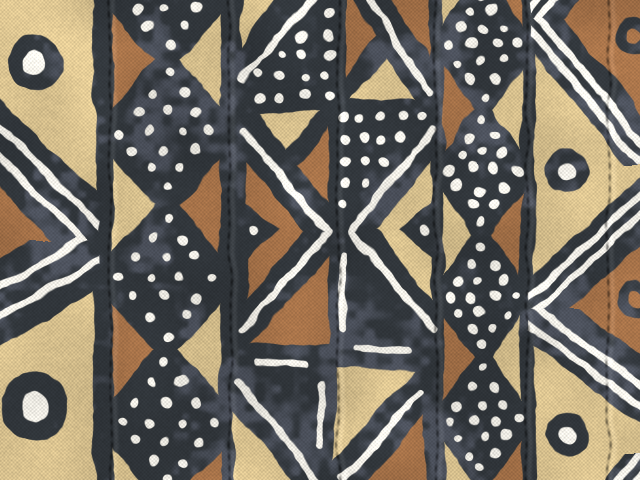
Give the GLSL for this pattern, as a Shadertoy shader.

```glsl
#define INK vec3(.19, .21, .23)
#define FADED vec3(.33, .35, .40)
#define CREAM vec3(.85, .76, .56)
#define RUST vec3(.64, .44, .28)
#define CHALK vec3(.95, .94, .91)
#define HEIGHT 5.76
#define LINE_W .042
#define DOT_R .058
#define WOBBLE .07
#define WEAVE .07
#define THREADS 22.

vec3 ink, col;

float hash(vec2 p) { return fract(sin(dot(p, vec2(127.1, 311.7))) * 43758.5); }

float noise(vec2 p) {
  vec2 i = floor(p), f = fract(p);
  f = f * f * (3. - 2. * f);
  return mix(mix(hash(i), hash(i + vec2(1, 0)), f.x),
             mix(hash(i + vec2(0, 1)), hash(i + 1.), f.x), f.y);
}

vec2 warp(vec2 p) { return vec2(noise(p), noise(p + 40.)) - .5; }

void paint(vec3 tint, float d) {
  float edge = .9 * HEIGHT / iResolution.y;
  col = mix(col, tint, smoothstep(edge, -edge, d));
}

float side(vec2 p, vec2 a, vec2 b) {
  vec2 e = b - a;
  return dot(p - a, normalize(vec2(e.y, -e.x)));
}

// Triangular patch with corners a, b, c
void patch3(vec3 tint, vec2 p, float ax, float ay, float bx, float by, float cx, float cy) {
  vec2 a = vec2(ax, ay), b = vec2(bx, by), c = vec2(cx, cy);
  float s = -sign(side(c, a, b));
  paint(tint, max(s * side(p, a, b), max(s * side(p, b, c), s * side(p, c, a))));
}

// Chalk line with uneven width
void stroke(vec2 p, float ax, float ay, float bx, float by) {
  vec2 e = vec2(bx - ax, by - ay), q = p - vec2(ax, ay);
  float d = length(q - e * clamp(dot(q, e) / dot(e, e), 0., 1.));
  paint(CHALK, d - LINE_W * (.75 + .5 * noise(p * 9.)));
}

// Jittered dots on a skewed lattice
float dots(vec2 p, mat2 basis, float seed, out vec2 id) {
  id = round(inverse(basis) * p);
  vec2 jitter = vec2(hash(id + seed), hash(id - seed - 7.)) - .5;
  return length(p - basis * id - .07 * jitter) - DOT_R * (.8 + .4 * hash(id + seed * 3.));
}

void ring(vec2 p, float outer, float inner, vec3 core) {
  paint(ink, length(p) - outer);
  paint(core, length(p) - inner);
}

// Cream ground, dark band, two chalk lines, rust core
void chevron(float u, float dy, float slope, float gap, float ground, float clip) {
  float n = inversesqrt(1. + slope * slope), d = abs(dy) - slope * u;
  paint(CREAM, max((ground - d) * n, clip));
  paint(RUST, max((d + .36) * n, clip));
  paint(CHALK, max(min(abs(d), abs(d - gap)) * n - LINE_W, clip - .06));
}

// Column of dotted diamonds between alternating triangles
void diamonds(vec2 p, float halfW, vec2 tri, float period) {
  float k = round(p.y / period), y = abs(p.y - k * period), inset = halfW - abs(p.x);
  float d = (y / tri.y + inset / tri.x - 1.) * tri.x * tri.y / length(tri);
  paint(mod(k + step(0., p.x), 2.) < .5 ? RUST : CREAM, max(d, -inset));
  float row = floor(p.y / period);
  vec2 id, s = vec2(.29 * halfW, .133 * period);
  mat2 basis = mat2(s.x, -s.y, s);
  vec2 q = p - vec2(0, (row + .5) * period) + basis * vec2(.5);
  d = dots(q, basis, row + period, id);
  if (all(lessThan(abs(id - .5), vec2(2)))) paint(CHALK, d);
}

void centrePanels(vec2 p) {
  // Facing chevrons
  vec2 id, m = vec2(abs(p.x - 4.07), abs(p.y - 2.76));
  patch3(p.x < 4.07 ? RUST : CREAM, m, .43, 0., 1.1, .82, 1.1, -.82);
  patch3(ink, m, .72, 0., 1.12, .34, 1.12, -.34);
  paint(CHALK, length(m - vec2(1.03, 0)) - DOT_R);
  stroke(m, .14, 0., 1.13, 1.2);
  // Left panel
  patch3(CREAM, p, 2.9, -.1, 3.37, -.1, 2.9, .55);
  patch3(CREAM, p, 3.13, 1.4, 3.82, 1.34, 3.42, 1.82);
  patch3(RUST, p, 3.93, 1.53, 3.58, 2., 3.93, 2.42);
  patch3(RUST, p, 3.94, 3.08, 3.94, 4.13, 3., 4.13);
  patch3(CREAM, p, 2.81, 4.93, 3.56, 5.85, 2.81, 5.85);
  stroke(p, 2.9, .98, 3.78, -.05);
  stroke(p, 2.88, 4.57, 3.82, 5.8);
  stroke(p, 3.1, 4.37, 3.68, 4.37);
  stroke(p, 3.85, 4.62, 3.82, 5.35);
  float d = dots(p - vec2(3.93, .13), mat2(-.28, 0, 0, .26), 2., id);
  if (id.x >= 0. && id.x <= min(id.y, 3.) && id.y <= 4.) paint(CHALK, d);
  // Right panel
  patch3(RUST, p, 4.16, -.1, 4.52, .43, 4.16, .92);
  patch3(RUST, p, 4.62, -.1, 5.15, -.1, 5.15, .66);
  patch3(CREAM, p, 4.65, .7, 4.2, 1.17, 5., 1.2);
  patch3(CREAM, p, 4.04, 4.42, 4.97, 4.45, 4., 5.52);
  patch3(RUST, p, 5.1, 4.98, 5.1, 5.85, 4.32, 5.85);
  stroke(p, 4.4, -.05, 5.17, 1.08);
  stroke(p, 4.3, 4.2, 4.9, 4.23);
  stroke(p, 5.05, 4.7, 4.12, 5.75);
  stroke(p, 4.13, 3.05, 4.1, 3.95);
  d = dots(p - vec2(4.12, 1.4), mat2(.235, 0, 0, .27), 5., id);
  if (min(id.x, id.y) >= 0. && id.x + id.y <= 4.) paint(CHALK, d);
}

void mainImage(out vec4 fragColor, in vec2 fragCoord) {
  vec2 cloth = vec2(fragCoord.x, iResolution.y - fragCoord.y) * HEIGHT / iResolution.y;
  vec2 p = cloth + WOBBLE * (warp(cloth * 3.5) + .25 * warp(cloth * 14.));
  float wear = .6 * noise(cloth * vec2(2.2, 1.3)) + .4 * noise(cloth * 9.);
  col = ink = mix(INK, FADED, .8 * smoothstep(.5, .78, wear));

  // Outer strips
  float dy = p.y - 2.88, k = round((p.y - .22) / 3.5);
  chevron(1. - p.x, dy, dy < 0. ? .98 : .57, .36, .7, p.x - 1.13);
  dy = p.y - .22 - 3.5 * k;
  chevron(p.x - 6.45, dy, k != 1. ? 1.2 : dy < 0. ? .92 : .72, .25, .47, 6.42 - p.x);
  for (float i = 0.; i < 2.; i++) {
    ring(p - vec2(.42, .74 + 4.14 * i), .34 + .06 * i, .14 + .03 * i, CHALK);
    ring(p - vec2(6.81, 2.05 + 3.15 * i), .26, .11, CHALK);
    ring(p - vec2(7.62, .42 + 3.16 * i), .22, .09, RUST);
  }

  // Inner strips
  diamonds(p - vec2(2, .72), .64, vec2(.5, .54), 1.74);
  diamonds(p - vec2(5.79, 1.3), .46, vec2(.34, .49), 1.5);
  centrePanels(p);

  // Puckered seams
  float seams[6] = float[](1.33, 2.76, 4.06, 5.23, 6.33, 7.3);
  for (int i = 0; i < 6; i++) {
    float x = cloth.x - seams[i] - .06 * (noise(vec2(cloth.y * 3., i * 9)) - .5);
    float stitch = .6 + .4 * sin(cloth.y * 45.);
    col *= 1. - .45 * stitch * smoothstep(.03, 0., abs(x));
    col += .06 * smoothstep(.05, 0., abs(x - .05));
  }

  // Woven threads and uneven dye
  vec2 thread = 6.2832 * THREADS * (cloth + .012 * noise(cloth * 6.));
  float weave = sin(thread.x) * sin(thread.y) + noise(cloth * 40.) - .5;
  col *= 1. + WEAVE * weave + .16 * (noise(cloth * 1.7 + 20.) - .5);
  fragColor = vec4(clamp(col, 0., 1.), 1);
}
```
